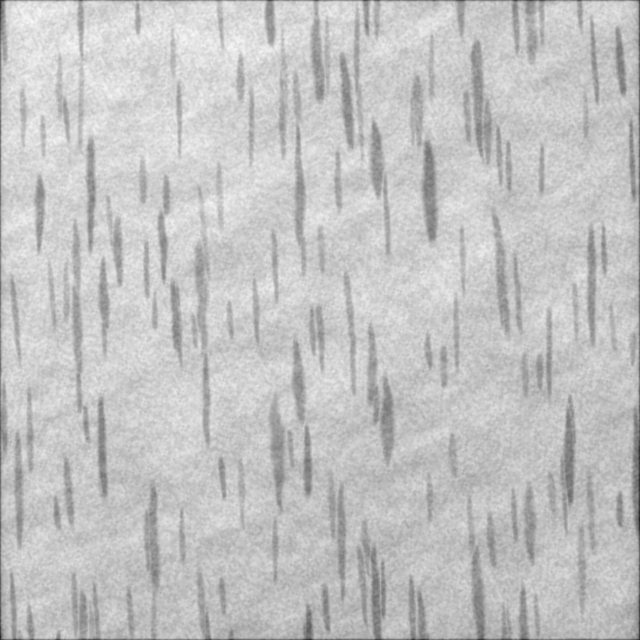
Reproduce this texture procedurally as a three.js fragment shader.

```glsl
varying vec2 vUv;

const float PAPER_GREY = 0.785;
const float FLECK_SOFTNESS = 0.0045;

float hash(vec2 p) {
  return fract(sin(dot(p, vec2(127.1, 311.7))) * 43758.5453);
}

float valueNoise(vec2 p) {
  vec2 cell = floor(p);
  vec2 f = fract(p);
  f = f * f * (3.0 - 2.0 * f);
  float low = mix(hash(cell), hash(cell + vec2(1.0, 0.0)), f.x);
  float high = mix(hash(cell + vec2(0.0, 1.0)), hash(cell + vec2(1.0, 1.0)), f.x);
  return mix(low, high, f.y);
}

// Noise centred on zero
float signedNoise(vec2 p) {
  return valueNoise(p) - 0.5;
}

vec2 rotate(vec2 p, float angle) {
  float c = cos(angle);
  float s = sin(angle);
  return vec2(c * p.x + s * p.y, c * p.y - s * p.x);
}

// Tapered upright spindle, widest at a shifted belly, with soft sides
float spindle(vec2 d, float halfLength, float halfWidth, float tilt, float taper, float seed) {
  float along = d.y / halfLength;
  float belly = along + 0.7 * (seed - 0.5) * (1.0 - along * along);
  float profile = pow(max(1.0 - belly * belly, 0.001), taper);
  float wobble = signedNoise(vec2(seed * 91.0, d.y * 30.0)) * halfWidth * 0.6;
  float across = abs(d.x + tilt * d.y + wobble);
  float reach = halfWidth * profile;
  float body = 1.0 - smoothstep(reach * 0.4, reach + FLECK_SOFTNESS, across);
  return body * (1.0 - smoothstep(0.7, 1.0, abs(along)));
}

// One jittered fleck per grid cell; ranges hold minimum and maximum
float fleckLayer(vec2 p, vec2 grid, vec2 lengths, vec2 widths, vec2 depths, float density, float seed) {
  vec2 home = floor(p * grid);
  float darkest = 0.0;
  for (int j = -1; j <= 1; j++) {
    for (int i = -1; i <= 1; i++) {
      vec2 cell = home + vec2(float(i), float(j));
      vec2 key = cell + seed;
      float present = step(hash(key), density);
      vec2 centre = (cell + vec2(hash(key + 3.7), hash(key + 8.3))) / grid;
      float size = hash(key + 15.1);
      float halfLength = mix(lengths.x, lengths.y, hash(key + 21.9));
      float halfWidth = mix(widths.x, widths.y, size * size);
      float tilt = mix(-0.01, 0.1, hash(key + 34.3));
      float taper = mix(0.7, 2.0, hash(key + 47.7));
      float depth = mix(depths.x, depths.y, hash(key + 55.9));
      float shape = spindle(p - centre, halfLength, halfWidth, tilt, taper, hash(key + 63.1));
      darkest = max(darkest, present * depth * shape);
    }
  }
  return darkest;
}

// Slanted soft mottling over a broad, uneven light
float paperTone(vec2 p) {
  vec2 slanted = rotate(p, 0.4);
  float light = 0.1 * (p.y - 0.5) - 0.05 * (p.x - 0.5);
  float broad = 0.06 * signedNoise(p * 3.5 + 5.0);
  float mottle = 0.085 * signedNoise(slanted * vec2(14.0, 32.0));
  mottle += 0.065 * signedNoise(slanted * vec2(34.0, 70.0) + 19.0);
  return PAPER_GREY + light + broad + mottle;
}

// Two turned noise grids, so that neither shows
float fineGrain(vec2 p) {
  float fine = signedNoise(rotate(p, 0.5) * 270.0 + 7.0);
  float coarse = signedNoise(rotate(p, 1.1) * 190.0);
  return 0.1 * fine + 0.06 * coarse;
}

// Thin frame line with a blurred shadow, stronger in the corners
float edgeShade(vec2 p) {
  vec2 gap = min(p, 1.0 - p);
  float line = 1.0 - smoothstep(0.0008, 0.0032, min(gap.x, gap.y));
  float shadow = 0.12 * exp(-gap.x / 0.006) + 0.06 * exp(-gap.y / 0.005);
  float corner = 0.2 * exp(-gap.x / 0.006 - gap.y / 0.05);
  return 0.22 * line + shadow + corner;
}

void main() {
  float broadFlecks = fleckLayer(vUv, vec2(13.0, 5.0), vec2(0.05, 0.115),
    vec2(0.0055, 0.0125), vec2(0.16, 0.27), 0.68, 11.0);
  float thinFlecks = fleckLayer(vUv, vec2(24.0, 7.0), vec2(0.03, 0.085),
    vec2(0.0025, 0.0055), vec2(0.11, 0.21), 0.66, 73.0);

  float grey = paperTone(vUv) + fineGrain(vUv);
  grey -= max(broadFlecks, thinFlecks);
  grey -= edgeShade(vUv);
  gl_FragColor = vec4(vec3(clamp(grey, 0.0, 1.0)), 1.0);
}
```
